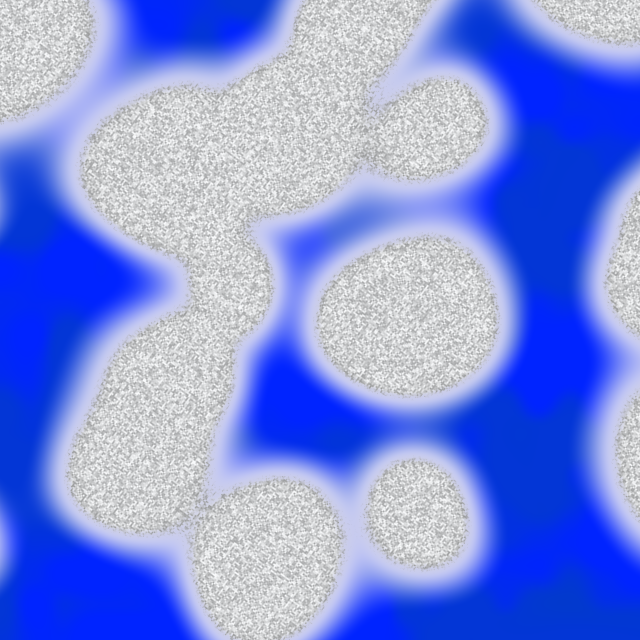
This background is drawn by a Shadertoy shader. Its source:

```glsl
// Grainy pale islands with soft glowing rims on a mottled deep blue field.

vec2 hash22(vec2 cell) {
    vec3 q = fract(cell.xyx * vec3(0.1031, 0.1030, 0.0973));
    q += dot(q, q.yzx + 33.33);
    return fract((q.xx + q.yz) * q.zy);
}

float valueNoise(vec2 p) {
    vec2 cell = floor(p), f = fract(p);
    f = f * f * (3.0 - 2.0 * f);
    float low = mix(hash22(cell).x, hash22(cell + vec2(1, 0)).x, f.x);
    float high = mix(hash22(cell + vec2(0, 1)).x, hash22(cell + vec2(1, 1)).x, f.x);
    return mix(low, high, f.y);
}

// Smooth union of jittered discs, one in each grid cell
float islandDistance(vec2 p) {
    const float cells = 3.4, blend = 0.028;
    vec2 home = floor(p * cells);
    float sum = 0.0;
    for (int y = -2; y <= 2; y++) {
        for (int x = -2; x <= 2; x++) {
            vec2 cell = home + vec2(x, y);
            vec2 center = (cell + hash22(cell + 17.0)) / cells;
            float radius = mix(0.065, 0.138, hash22(cell + 71.0).x);
            sum += exp((radius - distance(p, center)) / blend);
        }
    }
    return -blend * log(sum);
}

void mainImage(out vec4 fragColor, in vec2 fragCoord) {
    vec2 p = fragCoord / iResolution.y;

    // Gentle warp bends the round islands into irregular shapes
    vec2 warp = vec2(valueNoise(p * 4.0 + 31.0), valueNoise(p * 4.0 + 53.0)) - 0.5;
    float d = islandDistance(p + 0.08 * warp);

    // Mottled sea with a few dim teal patches far from shore
    float mottle = 0.65 * valueNoise(p * 7.0 + 5.0) + 0.35 * valueNoise(p * 19.0 + 9.0);
    vec3 sea = mix(vec3(0.0, 0.14, 1.0), vec3(0.01, 0.21, 0.84), smoothstep(0.3, 0.65, mottle));
    float dim = smoothstep(0.08, 0.18, d) * smoothstep(0.45, 0.75, mottle);
    sea = mix(sea, vec3(0.0, 0.28, 0.67), dim);

    // Blurred lavender rim
    vec3 rim = mix(vec3(0.79, 0.80, 0.91), vec3(0.82, 0.83, 0.95), smoothstep(0.0, 0.015, d));
    vec3 color = mix(rim, sea, smoothstep(0.002, 0.062, d));

    // Fine grain, a little darker along the shore
    float grain = valueNoise(mat2(0.8, 0.6, -0.6, 0.8) * p * 390.0 + 3.0) - 0.5;
    float shade = 0.34 * grain - 0.05 * smoothstep(-0.02, 0.0, d);
    vec3 land = vec3(0.815, 0.82, 0.825) + shade;
    color = mix(color, land, smoothstep(0.007, -0.006, d + 0.008 * grain));

    fragColor = vec4(clamp(color, 0.0, 1.0), 1.0);
}
```
